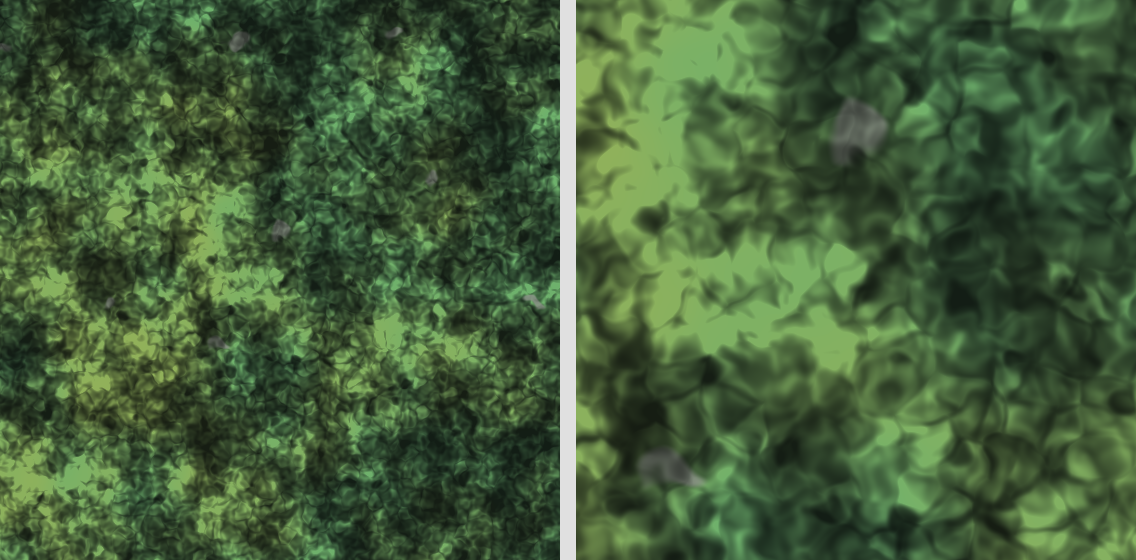
Left: the whole. Right: its middle third, enlarged.
Write a three.js fragment shader that draws this texture.

```glsl
#define MOSS vec3(0.213, 0.288, 0.180)
#define COOL_TINT vec3(0.86, 1.02, 1.08)
#define WARM_TINT vec3(1.13, 1.02, 0.90)
#define STONE vec3(0.43, 0.45, 0.42)
#define CONTRAST vec3(0.41, 0.41, 0.37)
#define CLUMP_SCALE 42.0
#define PIT_SCALE 34.0
#define PIT_SHARE 0.20
#define STONE_SCALE 8.0
#define STONE_SHARE 0.12

varying vec2 vUv;

vec2 hash2(vec2 p) {
  vec3 q = fract(vec3(p.xyx) * vec3(0.1031, 0.1030, 0.0973));
  q += dot(q, q.yzx + 33.33);
  return fract((q.xx + q.yz) * q.zy);
}

float cornerSlope(vec2 cell, vec2 offset) {
  float angle = 6.28318 * hash2(cell + 57.0).x;
  return dot(vec2(cos(angle), sin(angle)), offset);
}

float gradientNoise(vec2 p) {
  vec2 i = floor(p);
  vec2 f = p - i;
  vec2 u = f * f * f * (f * (f * 6.0 - 15.0) + 10.0);
  vec2 e = vec2(1.0, 0.0);
  float low = mix(cornerSlope(i, f), cornerSlope(i + e, f - e), u.x);
  float high = mix(cornerSlope(i + e.yx, f - e.yx), cornerSlope(i + e.xx, f - e.xx), u.x);
  return mix(low, high, u.y);
}

vec2 warp(vec2 p) {
  return vec2(gradientNoise(p), gradientNoise(p + 31.7));
}

// Uneven light and dark, from broad patches down to fine grain
float mottling(vec2 p) {
  float sum = 0.0;
  float scale = 3.7;
  float weight = 1.9;
  for (int i = 0; i < 5; i++) {
    sum += weight * gradientNoise(p * scale + float(i) * 17.3);
    scale *= 2.25;
    weight *= i < 2 ? 1.05 : 0.90;
  }
  return sum;
}

// Leafy clumps: one tone per cell, darker along the seams
float clumps(vec2 p) {
  vec2 cell = floor(p);
  float nearest = 8.0;
  float second = 8.0;
  float tone = 0.0;
  for (int y = -1; y <= 1; y++) {
    for (int x = -1; x <= 1; x++) {
      vec2 id = cell + vec2(float(x), float(y));
      float d = length(id + hash2(id) - p);
      if (d < nearest) {
        second = nearest;
        nearest = d;
        tone = hash2(id + 9.0).y - 0.5;
      } else {
        second = min(second, d);
      }
    }
  }
  return mix(-0.45, 1.1 * tone, smoothstep(0.0, 0.28, second - nearest));
}

// Scattered soft blobs, one at most per grid cell
float blobs(vec2 p, float share, float radius, float softness) {
  vec2 cell = floor(p);
  float mask = 0.0;
  for (int y = -1; y <= 1; y++) {
    for (int x = -1; x <= 1; x++) {
      vec2 id = cell + vec2(float(x), float(y));
      vec2 seed = hash2(id + 71.0);
      float size = radius * mix(0.6, 1.2, seed.y);
      float d = length(id + hash2(id + 23.0) - p);
      float blob = 1.0 - smoothstep(size - softness, size + softness, d);
      mask = max(mask, blob * step(seed.x, share));
    }
  }
  return mask;
}

void main() {
  vec2 p = vUv + 0.010 * warp(vUv * 24.0) + 0.005 * warp(vUv * 70.0);

  // Sunlit, yellower growth at the lower left
  vec2 fromGlow = (vUv - vec2(0.20, 0.38)) * vec2(1.0, 0.85);
  float glow = exp(-7.0 * dot(fromGlow, fromGlow));
  float warmth = 0.18 + 0.55 * glow + 0.9 * gradientNoise(p * 4.5 + 80.0)
               + 0.5 * gradientNoise(p * 13.0 + 40.0);

  // Relief
  float tone = 0.12 + mottling(p) + clumps(p * CLUMP_SCALE) + 0.65 * glow;
  float crevice = 1.0 - smoothstep(0.0, 0.09, abs(gradientNoise(p * 13.0 + 5.0)));
  tone -= 0.9 * crevice * smoothstep(-0.1, 0.2, gradientNoise(p * 5.0 + 12.0));
  tone -= 1.3 * blobs(p * PIT_SCALE, PIT_SHARE, 0.28, 0.10);

  vec3 tint = mix(COOL_TINT, WARM_TINT, clamp(warmth, 0.0, 1.0));
  vec3 color = MOSS * tint * exp(CONTRAST * clamp(tone, -2.3, 2.1));

  // Bare stone flecks
  vec2 stonePoint = (p + 0.025 * warp(vUv * 30.0 + 6.0)) * STONE_SCALE;
  float stone = blobs(stonePoint * vec2(0.8, 1.2), STONE_SHARE, 0.11, 0.035);
  vec3 stoneColor = STONE * exp(0.25 * clamp(tone, -2.0, 1.0));
  color = mix(color, stoneColor, 0.8 * stone);

  gl_FragColor = vec4(color, 1.0);
}
```
